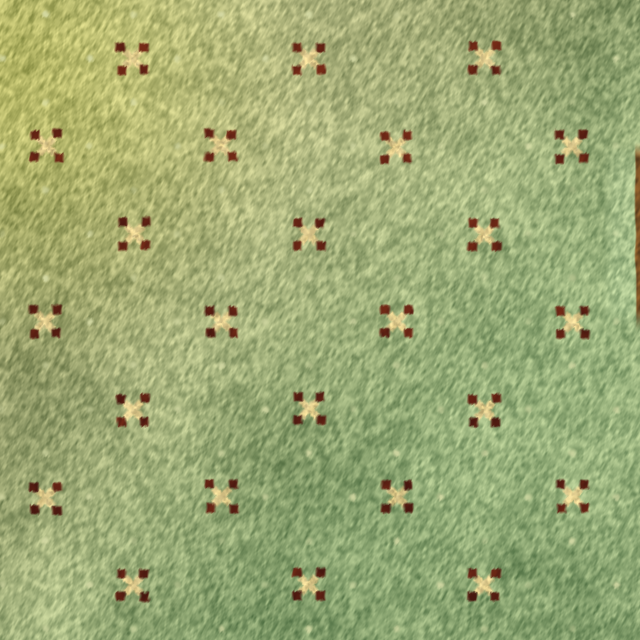
A WebGL 1 fragment shader for this pattern:

```glsl
precision highp float;
uniform vec2 u_resolution;

// Layout, in canvas units
const vec2 FIRST_KNOT = vec2(0.0716, 0.0860);
const float STEP = 0.1371;

// Motif sizes, in lattice steps
const float CORNER_OFFSET = 0.132;
const float CORNER_HALF = 0.036;
const float ARM_REACH = 0.098;
const float ARM_HALF = 0.032;
const float DOT_RADIUS = 0.036;
const float JITTER = 0.022;

// Pile
const vec2 GRAIN_FREQ = vec2(210.0, 95.0);
const float GRAIN_LEAN = 0.5;
const float GRAIN_AMOUNT = 0.62;
const float PATCH_AMOUNT = 0.65;

// Colours
const vec3 PILE_DARK = vec3(0.40, 0.45, 0.27);
const vec3 PILE_LIGHT = vec3(0.80, 0.81, 0.585);
const vec3 CREAM = vec3(0.93, 0.84, 0.58);
const vec3 DOT_COLOR = vec3(0.84, 0.86, 0.65);
const vec3 MAROON = vec3(0.28, 0.09, 0.06);
const vec3 RUST = vec3(0.46, 0.17, 0.09);
const vec3 WOOD = vec3(0.55, 0.37, 0.17);

float hash(vec2 p) {
  return fract(sin(dot(p, vec2(127.1, 311.7))) * 43758.5);
}

float noise(vec2 p) {
  vec2 i = floor(p);
  vec2 f = fract(p);
  f = f * f * (3.0 - 2.0 * f);
  return mix(mix(hash(i), hash(i + vec2(1.0, 0.0)), f.x),
             mix(hash(i + vec2(0.0, 1.0)), hash(i + 1.0), f.x), f.y);
}

float fbm(vec2 p) {
  float sum = 0.0;
  float amp = 0.5;
  for (int k = 0; k < 4; k++) {
    sum += amp * noise(p);
    p = p * 2.03 + 17.3;
    amp *= 0.5;
  }
  return sum / 0.9375;
}

mat2 rotation(float a) {
  return mat2(cos(a), sin(a), -sin(a), cos(a));
}

float boxDistance(vec2 p, vec2 halfSize) {
  vec2 d = abs(p) - halfSize;
  return length(max(d, 0.0)) + min(max(d.x, d.y), 0.0);
}

float cover(float dist, float soft) {
  return 1.0 - smoothstep(-soft, soft, dist);
}

// Soft tufts on one grid of lattice points
float dots(vec2 p, float soft) {
  vec2 cell = floor(p + 0.5);
  float strength = mix(0.3, 0.9, hash(cell + 31.7));
  return strength * cover(length(p - cell) - DOT_RADIUS, soft + 0.018);
}

void main() {
  vec2 uv = gl_FragCoord.xy / u_resolution;
  float soft = 0.8 / (min(u_resolution.x, u_resolution.y) * STEP);

  // Leaning fibres over broad brushed patches
  vec2 fibre = rotation(GRAIN_LEAN) * uv;
  float grain = noise(fibre * GRAIN_FREQ) - 0.5;
  float fine = noise(fibre * GRAIN_FREQ * 1.9 + 43.0) - 0.5;
  float patches = fbm(uv * vec2(5.5, 4.5) + 3.7) - 0.5;
  float tone = 0.57 + 0.14 * (uv.y - uv.x) + PATCH_AMOUNT * patches
             + GRAIN_AMOUNT * grain + 0.3 * fine;
  vec3 color = mix(PILE_DARK, PILE_LIGHT, tone);

  // Warm light at upper left, cool shade at lower right
  float warmth = smoothstep(0.55, 0.0, distance(uv, vec2(0.0, 0.9)));
  float cool = smoothstep(0.5, 1.5, uv.x + 1.0 - uv.y);
  color += warmth * vec3(0.07, 0.05, -0.06) + cool * vec2(-0.055, 0.02).xyy;

  // Ragged lattice follows the fibres
  vec2 p = (uv - FIRST_KNOT) / STEP;
  p += 0.022 * vec2(grain, fine);
  color = mix(color, DOT_COLOR,
              max(dots(p - vec2(0.5, 0.0), soft), dots(p - vec2(0.0, 0.5), soft)));

  // Crossed motif on alternate lattice points
  vec2 cell = floor(p + 0.5);
  float present = mod(cell.x + cell.y, 2.0);
  vec2 shift = JITTER * (vec2(hash(cell), hash(cell + 9.1)) - 0.5);
  vec2 q = p - cell - shift;
  vec2 diagonal = abs(rotation(0.7854) * q);
  float arms = min(boxDistance(diagonal, vec2(ARM_REACH * 1.2, ARM_HALF)),
                   boxDistance(diagonal, vec2(ARM_HALF, ARM_REACH * 1.2)));
  float weave = noise(q * 34.0 + cell * 7.0);
  vec3 cream = CREAM * mix(0.82, 1.08, weave) + 0.12 * grain;
  color = mix(color, cream, present * 0.95 * cover(arms - 0.008, soft + 0.012));

  // Dark tufts at the four tips, each worn a little differently
  vec2 tip = cell * 2.0 + step(0.0, q);
  vec2 tipShift = JITTER * (vec2(hash(tip + 5.3), hash(tip + 8.9)) - 0.5);
  float corner = boxDistance(abs(q) - CORNER_OFFSET + tipShift, vec2(CORNER_HALF)) - 0.014;
  vec3 red = mix(MAROON, RUST, clamp(hash(tip) * 0.6 + 0.4 * uv.y + 0.5 * grain, 0.0, 1.0));
  color = mix(color, red, present * cover(corner, soft + 0.012));

  // Pale worn band and bare wood at the right edge
  float span = smoothstep(0.48, 0.52, uv.y) * (1.0 - smoothstep(0.75, 0.78, uv.y));
  color += 0.06 * span * smoothstep(0.935, 0.965, uv.x);
  float edge = 0.993 + 0.003 * (noise(vec2(uv.y * 30.0, 2.0)) - 0.5);
  color = mix(color, WOOD * (0.85 + 0.5 * grain), span * smoothstep(edge - 0.002, edge + 0.002, uv.x));

  gl_FragColor = vec4(clamp(color, 0.0, 1.0), 1.0);
}
```
